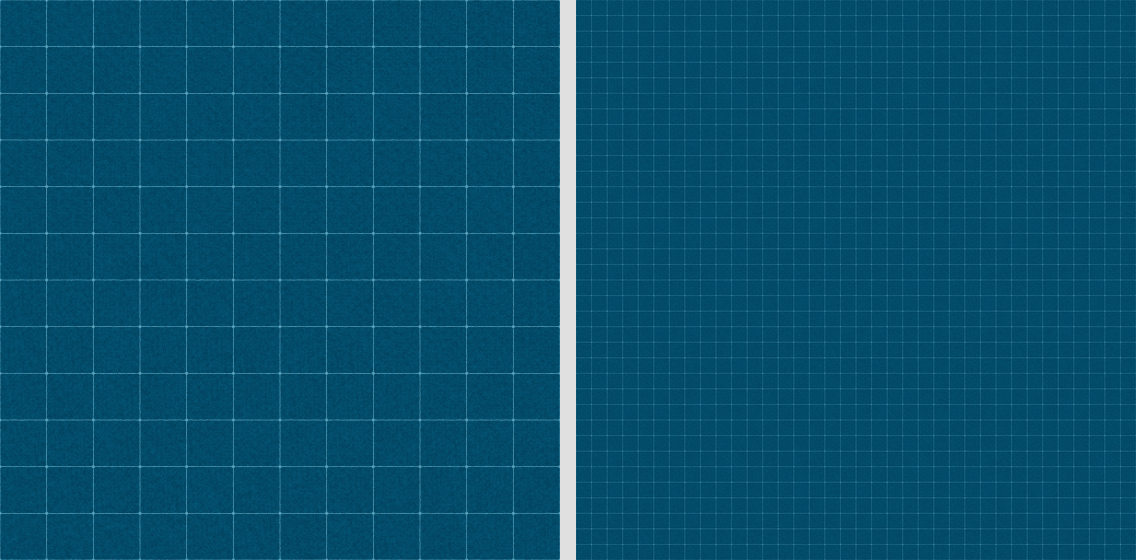
Left: one tile. Right: repeated 3 by 3.
A WebGL 2 fragment shader for this pattern:

```glsl
#version 300 es
precision highp float;
// Blueprint grid: thin worn pale lines with small knots at the crossings on grainy blue.

uniform vec2 u_resolution;
out vec4 fragColor;

const float REPEATS = 12.0;
const float LINE_HALF_WIDTH = 0.00058;
const float LINE_WOBBLE = 0.0005;
const float LINE_WEAR = 0.4;
const float KNOT_CORE = 0.0015;
const float KNOT_RADIUS = 0.0056;
const float KNOT_STRENGTH = 0.8;
const float FINE_GRAIN = 512.0;    // noise cells across the canvas
const float COARSE_GRAIN = 256.0;
const float MOTTLE = 24.0;
const vec3 BASE_BLUE = vec3(0.010, 0.295, 0.413);
const vec3 GRAIN_TINT = vec3(0.012, 0.085, 0.105);
const vec3 LINE_BLUE = vec3(0.43, 0.72, 0.82);

float hash(vec2 p) {
    return fract(sin(dot(p, vec2(127.1, 311.7))) * 43758.5453);
}

// Value noise that wraps after a whole number of cells.
float wrapNoise(vec2 uv, float cells, float seed) {
    vec2 p = uv * cells - 0.5;
    vec2 cell = floor(p);
    vec2 f = p - cell;
    f = f * f * (3.0 - 2.0 * f);
    vec2 lo = mod(cell, cells) + seed;
    vec2 hi = mod(cell + 1.0, cells) + seed;
    return mix(mix(hash(lo), hash(vec2(hi.x, lo.y)), f.x),
               mix(hash(vec2(lo.x, hi.y)), hash(hi), f.x), f.y);
}

// Share of one pixel covered by a line at signed distance d.
vec2 lineCoverage(vec2 d, vec2 pixel) {
    vec2 inner = max(d - 0.5 * pixel, vec2(-LINE_HALF_WIDTH));
    vec2 outer = min(d + 0.5 * pixel, vec2(LINE_HALF_WIDTH));
    return max(outer - inner, 0.0) / pixel;
}

void main() {
    vec2 uv = gl_FragCoord.xy / u_resolution;
    vec2 pixel = 1.0 / u_resolution;

    // Paper grain with a faint broad mottle
    float fine = wrapNoise(uv, FINE_GRAIN, 3.7) - 0.5;
    float coarse = wrapNoise(uv, COARSE_GRAIN, 11.3) - 0.5;
    float mottle = wrapNoise(uv, MOTTLE, 23.9) - 0.5;
    float grain = 0.68 * fine + 0.42 * coarse + 0.1 * mottle;
    vec3 color = BASE_BLUE + GRAIN_TINT * grain;

    // Signed distance to the nearest grid line on each axis
    vec2 toLine = (fract(uv * REPEATS + 0.5) - 0.5) / REPEATS;

    // Worn, slightly uneven lines
    vec2 wobble = vec2(wrapNoise(uv, COARSE_GRAIN, 37.1),
                       wrapNoise(uv, COARSE_GRAIN, 53.3)) - 0.5;
    vec2 coverage = lineCoverage(toLine + LINE_WOBBLE * wobble, pixel);
    float wear = 1.0 - LINE_WEAR * wrapNoise(uv, FINE_GRAIN, 71.9);
    float lines = max(coverage.x, coverage.y) * wear;

    // Soft diamond knots
    float diamond = abs(toLine.x) + abs(toLine.y);
    float softEdge = max(KNOT_RADIUS, KNOT_CORE + max(pixel.x, pixel.y));
    float knot = KNOT_STRENGTH * (1.0 - smoothstep(KNOT_CORE, softEdge, diamond));

    color = mix(color, LINE_BLUE, max(lines, knot));
    fragColor = vec4(clamp(color, 0.0, 1.0), 1.0);
}
```
